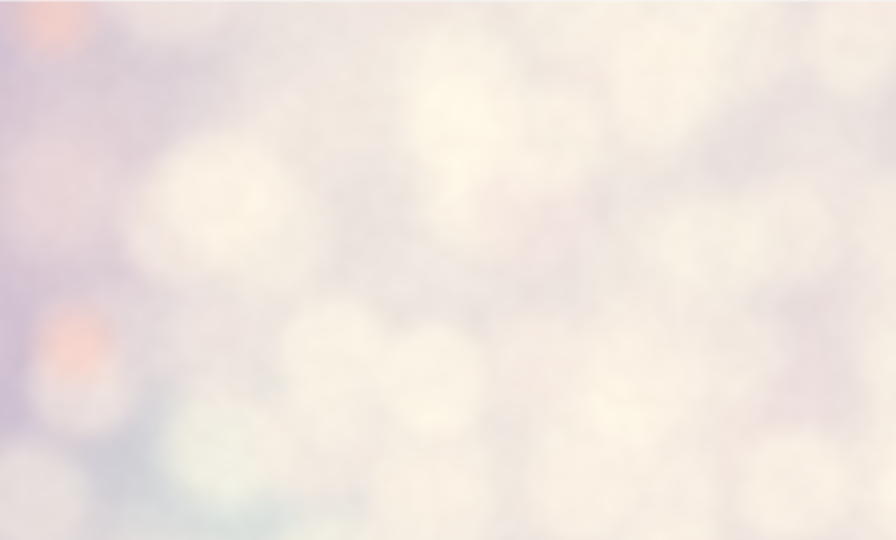
Reproduce this background procedurally as a Shadertoy shader.

```glsl
// Pastel bokeh: soft cream discs of light over a hazy lavender, beige and mint backdrop.

vec3 hash3(vec2 p) {
    vec3 q = fract(p.xyx * vec3(0.1031, 0.1030, 0.0973));
    q += dot(q, q.yxz + 33.33);
    return fract((q.xxy + q.yzz) * q.zyx);
}

float cornerSlope(vec2 corner, vec2 offset) {
    float angle = 6.2832 * hash3(corner + 40.0).x;
    return dot(vec2(cos(angle), sin(angle)), offset);
}

float gradientNoise(vec2 p) {
    vec2 i = floor(p), f = fract(p);
    vec2 u = f * f * f * (f * (f * 6.0 - 15.0) + 10.0);
    float low = mix(cornerSlope(i, f), cornerSlope(i + vec2(1, 0), f - vec2(1, 0)), u.x);
    float high = mix(cornerSlope(i + vec2(0, 1), f - vec2(0, 1)), cornerSlope(i + 1.0, f - 1.0), u.x);
    return mix(low, high, u.y);
}

float softDisc(float dist, float radius, float blur) {
    return 1.0 - smoothstep(radius - blur, radius + blur, dist);
}

// One jittered grid of discs; radius and blur are measured in cells.
vec3 addDiscs(vec3 color, vec2 p, float cells, float radius, float blur, float strength, float seed) {
    vec2 home = floor(p * cells);
    for (int y = -1; y <= 1; y++) {
        for (int x = -1; x <= 1; x++) {
            vec2 cell = home + vec2(x, y);
            vec3 rnd = hash3(cell + seed);
            vec3 look = hash3(cell + seed + 71.0);
            vec2 center = (cell + 0.2 + 0.6 * rnd.xy) / cells;

            // Mauve in the upper left, otherwise cream with some pinkish beige
            vec3 warm = mix(vec3(1.0, 0.97, 0.905), vec3(0.96, 0.905, 0.88), smoothstep(0.6, 0.95, look.x));
            vec3 tint = mix(vec3(0.9, 0.8, 0.83), warm, smoothstep(0.0, 0.45, center.x + 0.4 * (1.0 - center.y)));

            float alpha = step(0.34, rnd.z) * strength * mix(0.4, 1.0, look.y);
            alpha *= mix(0.65, 1.0, smoothstep(0.0, 0.3, center.x));
            float size = radius * mix(0.85, 1.1, look.z);
            color = mix(color, tint, alpha * softDisc(length(p * cells - center * cells), size, blur));
        }
    }
    return color;
}

void mainImage(out vec4 fragColor, in vec2 fragCoord) {
    vec2 p = fragCoord / iResolution.y;
    float drift = gradientNoise(p * 2.3 + 5.0);
    float haze = gradientNoise(p * 3.1 + 17.0);

    // Backdrop: lavender on the left fading to warm grey
    vec3 color = mix(vec3(0.80, 0.735, 0.81), vec3(0.895, 0.86, 0.86),
                     smoothstep(-0.05, 0.55, p.x + 0.3 * drift));
    color = mix(color, vec3(0.91, 0.83, 0.85), 0.4 * smoothstep(0.0, 0.5, drift));
    color = mix(color, vec3(0.975, 0.935, 0.89),
                0.55 * smoothstep(-0.35, 0.4, haze) * smoothstep(0.0, 0.5, p.x));

    // Mint glow along the lower left
    vec2 fromMint = (p - vec2(0.42, 0.1)) * vec2(3.2, 4.5);
    color = mix(color, vec3(0.82, 0.895, 0.87), 0.6 * exp(-dot(fromMint, fromMint)));

    // Large blurred lights, then two layers of smaller and clearer ones
    color = addDiscs(color, p, 3.0, 0.5, 0.4, 0.65, 11.0);
    color = addDiscs(color, p, 4.1, 0.44, 0.2, 0.75, 53.0);
    color = addDiscs(color, p, 4.4, 0.46, 0.17, 0.8, 29.0);

    // Peach accents near the left edge
    for (int i = 0; i < 2; i++) {
        vec2 center = vec2(0.1 + 0.04 * float(i), 0.97 - 0.61 * float(i));
        color = mix(color, vec3(0.99, 0.82, 0.775), 0.65 * softDisc(length(p - center), 0.065, 0.05));
    }

    // Faint mottling and a thin pale rim at the top
    color += 0.012 * vec3(0.8, 1.0, 0.9) * (gradientNoise(p * 13.0) + gradientNoise(p * 29.0 + 7.0));
    color = mix(color, vec3(0.97), 0.6 * smoothstep(0.995, 0.999, p.y));

    fragColor = vec4(color, 1.0);
}
```
